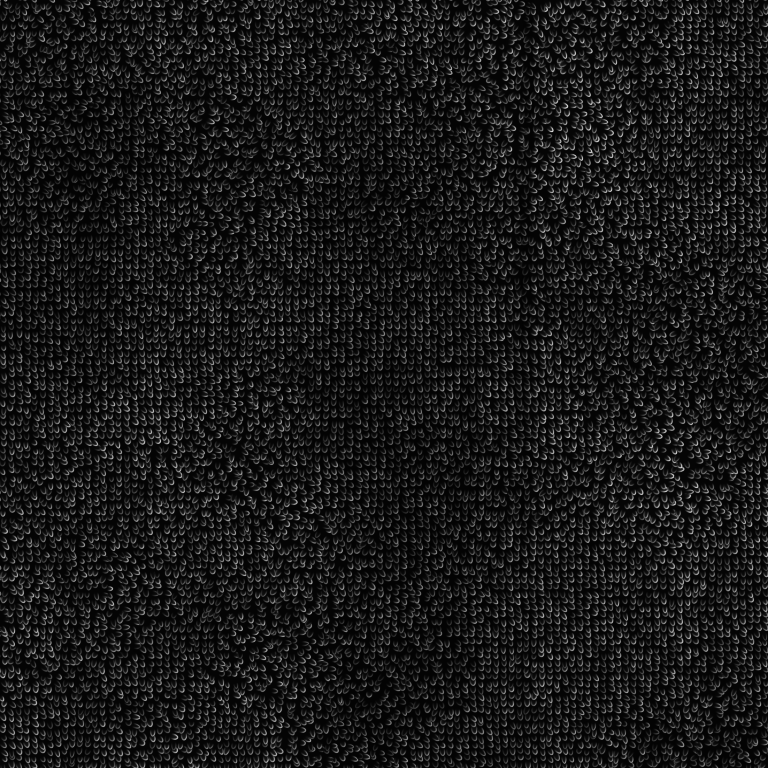
Reproduce this texture procedurally as a WebGL 2 fragment shader.

```glsl
#version 300 es
precision highp float;
// Black terry cloth: columns of small leaning yarn loops with soft folds.

uniform vec2 u_resolution;
out vec4 fragColor;

const vec2 LOOP_COUNT = vec2(100.0, 112.0);  // columns and rows per canvas height
const vec2 LOOP_RADII = vec2(0.41, 0.64);    // half width and length, in columns
const float RIM_WIDTH = 0.105;               // lit yarn edge, in columns
const float BASE_LEAN = 0.35;                // radians, tips to the lower right
const float GAP_SHADE = 0.015;
const float BODY_SHADE = 0.075;
const float RIM_SHADE = 0.43;
const float FOLD_DEPTH = 0.24;
const float CREASE_X = 0.685;
const float CREASE_DEPTH = 0.4;

vec2 hash2(vec2 p) {
    vec3 h = fract(p.xyx * vec3(0.1031, 0.1030, 0.0973));
    h += dot(h, h.yzx + 33.33);
    return fract((h.xx + h.yz) * h.zy);
}

mat2 rotation(float angle) {
    float c = cos(angle), s = sin(angle);
    return mat2(c, -s, s, c);
}

// Warped sines, each layer turned and finer than the last.
float layeredSines(vec2 p, int layers) {
    float sum = 0.0, amplitude = 0.5;
    for (int i = 0; i < layers; i++) {
        p = rotation(1.1) * p * 1.7 + vec2(2.3, 5.1);
        sum += amplitude * sin(p.x + 1.3 * sin(p.y));
        amplitude *= 0.68;
    }
    return sum;
}

float ellipseDistance(vec2 p, vec2 radii) {
    float k = length(p / radii);
    return k * (k - 1.0) / max(length(p / (radii * radii)), 0.001);
}

// Broad light and dark patches, upright streaks and one pressed crease.
float foldLight(vec2 uv) {
    float patches = layeredSines(uv * vec2(3.2, 2.6), 5);
    float streaks = layeredSines(vec2(uv.x * 16.0, uv.y * 1.5), 3);
    float bend = uv.x - CREASE_X - 0.004 * sin(uv.y * 9.0);
    float crease = exp(-bend * bend / 0.00012) * smoothstep(0.2, 0.6, uv.y);
    float light = 1.0 + FOLD_DEPTH * patches + 0.08 * streaks;
    return max(light, 0.35) * (1.0 - CREASE_DEPTH * crease);
}

// Paints neighbouring loops from bottom to top, so lit tips overlap roots.
float loopPile(vec2 uv, float pixel) {
    vec2 grid = uv * LOOP_COUNT;
    grid.x += 0.25 * layeredSines(uv * 7.0, 3);
    vec2 cell = floor(grid);
    vec2 cellSize = vec2(1.0, LOOP_COUNT.x / LOOP_COUNT.y);

    float mess = smoothstep(-0.5, 0.8, layeredSines(uv * 5.0 + 7.0, 4));
    float lean = BASE_LEAN + 0.5 * layeredSines(uv * 14.0, 3);
    float edge = 0.5 * pixel + 0.02;
    float rimWidth = sqrt(RIM_WIDTH * RIM_WIDTH + 0.1 * pixel * pixel);
    float shade = GAP_SHADE;

    for (int row = -2; row <= 2; row++) {
        for (int column = -2; column <= 2; column++) {
            vec2 id = cell + vec2(column, row);
            vec2 place = hash2(id);
            vec2 trait = hash2(id + 57.0);
            vec2 jitter = (place - 0.5) * mix(vec2(0.25, 0.5), vec2(0.75, 0.8), mess);
            vec2 offset = (grid - id - 0.5 - jitter) * cellSize;

            float angle = lean + (trait.x - 0.5) * mix(0.7, 2.3, mess);
            vec2 local = rotation(angle) * offset;
            vec2 radii = LOOP_RADII * vec2(mix(0.85, 1.1, place.y),
                                           mix(0.8, 1.2, trait.y));
            float along = local.y / radii.y;
            float dist = ellipseDistance(local, radii);

            // Light falls on the tip and the right flank.
            float rim = exp(-pow((dist + RIM_WIDTH) / rimWidth, 2.0));
            float tip = smoothstep(0.55, -0.75, along);
            float flank = mix(0.5, 1.0, smoothstep(-0.35, 0.35, offset.x));
            float gain = mix(0.5, 1.3, fract(trait.x * 7.0 + place.x));
            float yarn = BODY_SHADE * mix(0.35, 1.0, tip) + RIM_SHADE * rim * tip * flank;

            float cover = smoothstep(edge, -edge, dist) * smoothstep(0.8, 0.1, along);
            shade = mix(shade, yarn * gain, cover);
        }
    }
    return shade;
}

void main() {
    vec2 uv = gl_FragCoord.xy / u_resolution.y;
    float pixel = LOOP_COUNT.x / u_resolution.y;
    float shade = loopPile(uv, pixel) * foldLight(uv);
    fragColor = vec4(vec3(shade), 1.0);
}
```
